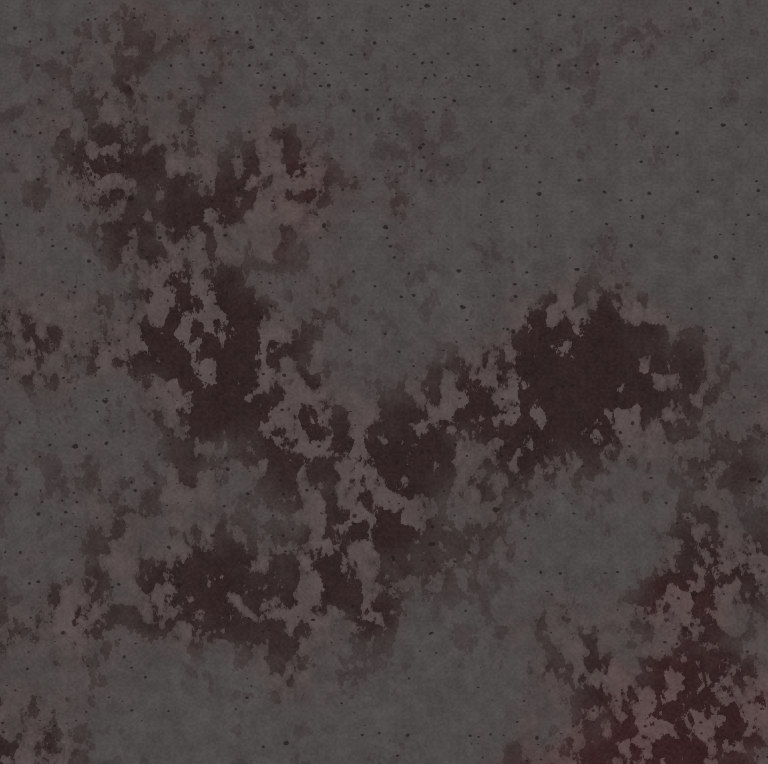
Reproduce this texture procedurally as a WebGL 1 fragment shader.

```glsl
precision highp float;
// Dark weathered concrete with finely flaking paint, rusty red stains and small pits.
uniform vec2 u_resolution;

const vec3 CLEAN_COAT = vec3(0.304, 0.290, 0.287);
const vec3 ROSE_COAT = vec3(0.304, 0.258, 0.257);
const vec3 PALE_FLAKE = vec3(0.362, 0.322, 0.316);
const vec3 THIN_PEEL = vec3(0.262, 0.228, 0.227);
const vec3 DEEP_PEEL = vec3(0.196, 0.143, 0.144);
const vec3 RED_TINT = vec3(0.022, -0.012, -0.010);
const vec3 PIT_COLOR = vec3(0.135, 0.115, 0.115);

const float BROAD_SCALE = 4.0;
const float BROAD_STRENGTH = 1.45;
const vec2 PATCH_SCALE = vec2(19.0, 15.0);
const vec2 FLAKE_SCALE = vec2(58.0, 46.0);
const float PEEL_LEVEL = 0.70;
const float PEEL_EDGE = 0.028;
const vec2 STAIN_OFFSET = vec2(0.25, 0.51);
const float STAIN_RADIUS = 0.09;
const float STAIN_STRENGTH = 0.38;
const float MOTTLE = 0.24;
const float STREAK = 0.012;
const float GRAIN = 0.036;

float hash(vec2 p) {
  return fract(sin(dot(p, vec2(127.1, 311.7))) * 43758.5453);
}

float noise(vec2 p) {
  vec2 cell = floor(p);
  vec2 f = fract(p);
  f = f * f * (3.0 - 2.0 * f);
  float low = mix(hash(cell), hash(cell + vec2(1.0, 0.0)), f.x);
  float high = mix(hash(cell + vec2(0.0, 1.0)), hash(cell + vec2(1.0)), f.x);
  return mix(low, high, f.y);
}

// Layered noise, centred on zero
float fbm(vec2 p) {
  float sum = 0.0;
  float weight = 0.5;
  float total = 0.0;
  for (int i = 0; i < 5; i++) {
    sum += weight * (noise(p) - 0.5);
    total += weight;
    p = mat2(1.6, 1.2, -1.2, 1.6) * p + 17.3;
    weight *= 0.6;
  }
  return sum / total;
}

// Scattered pits: one possible irregular dot per cell
float pits(vec2 p, float cells, float radius, float share) {
  vec2 cell = floor(p * cells);
  float size = radius * mix(0.35, 1.0, hash(cell + 7.7));
  vec2 center = 0.22 + 0.56 * vec2(hash(cell + 1.3), hash(cell + 4.1));
  vec2 offset = (fract(p * cells) - center) / cells;
  offset.y *= mix(0.9, 1.7, hash(cell + 9.2));
  float ragged = (noise(p * 260.0) - 0.5) * size;
  float soft = 0.8 / u_resolution.y;
  float dotMask = 1.0 - smoothstep(size - soft, size + soft, length(offset) + ragged);
  return dotMask * step(hash(cell + 2.9), share);
}

void main() {
  vec2 p = gl_FragCoord.xy / u_resolution.y;
  float aspect = u_resolution.x / u_resolution.y;

  // Broad wear with a mirrored pair of dark stains
  vec2 toStain = vec2(abs(p.x - 0.5 * aspect) - STAIN_OFFSET.x, p.y - STAIN_OFFSET.y);
  toStain += 0.12 * vec2(fbm(p * 9.0 + 3.0), fbm(p * 9.0 + 31.0));
  float stain = exp(-dot(toStain, toStain) / (STAIN_RADIUS * STAIN_RADIUS));
  float wear = 0.5 + BROAD_STRENGTH * fbm(p * BROAD_SCALE + 5.0) + STAIN_STRENGTH * stain;

  // Ragged patches broken up into small flakes, slightly taller than wide
  float patchy = fbm(p * PATCH_SCALE + 41.0);
  float flaky = fbm(p * FLAKE_SCALE + 73.0);
  float detail = 0.55 * patchy + 0.8 * flaky;
  float height = 0.45 * (wear - PEEL_LEVEL) + detail;
  float peel = smoothstep(-PEEL_EDGE, PEEL_EDGE, height);
  float worn = smoothstep(0.40, 0.78, wear);

  vec3 coat = mix(CLEAN_COAT, ROSE_COAT, worn);
  float pale = smoothstep(0.04, 0.14, -detail) * smoothstep(0.50, 0.75, wear);
  coat = mix(coat, PALE_FLAKE, 0.6 * pale);
  vec3 bare = mix(THIN_PEEL, DEEP_PEEL, smoothstep(0.45, 0.86, wear));
  vec3 color = mix(coat, bare, peel * mix(0.55, 1.0, worn));

  // Red rust in some of the worn areas
  float rust = smoothstep(0.0, 0.2, fbm(p * 2.3 + 67.0));
  color += RED_TINT * rust * worn;

  // Mottling, faint vertical streaks and fine grain
  color *= 1.0 + MOTTLE * fbm(p * 60.0 + 11.0);
  color += STREAK * (noise(p * vec2(45.0, 3.0)) - 0.5);
  color += GRAIN * (noise(p * 380.0) - 0.5);

  // Pits cluster in patches
  float patches = smoothstep(-0.12, 0.12, fbm(p * 4.0 + 90.0));
  float pitMask = pits(p, 66.0, 0.0023, 0.08 + 0.26 * patches);
  pitMask = max(pitMask, pits(p + 3.7, 21.0, 0.0045, 0.10));
  color = mix(color, PIT_COLOR, 0.75 * pitMask);

  gl_FragColor = vec4(color, 1.0);
}
```
